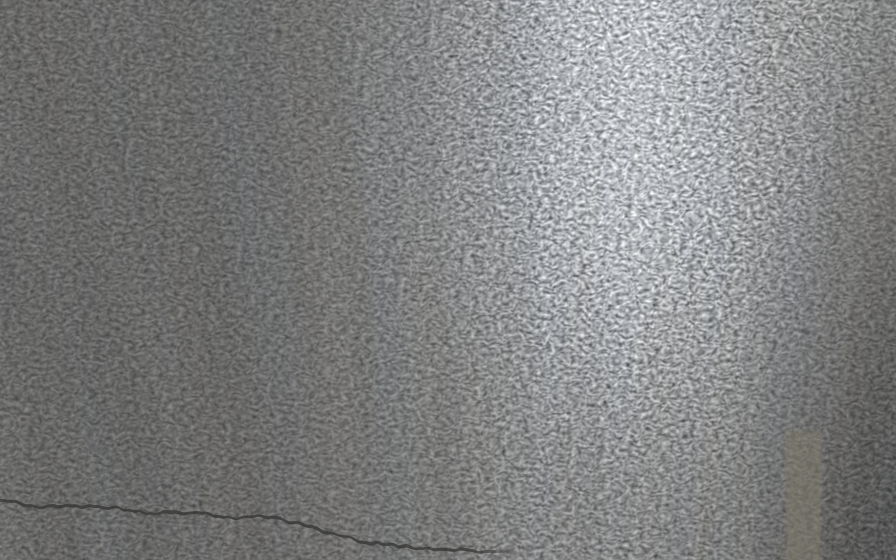
This texture is drawn by a WebGL 1 fragment shader. Its source:

```glsl
precision highp float;
// Worn grey concrete under a soft, cool sheen on the right-hand side.
// Broad light bands and fanned streaks carry fine gradient-noise grain;
// a thin wandering crack and a pale worn strip finish the lower edge.

uniform vec2 u_resolution;

const vec3 WARM_GREY = vec3(1.005, 1.0, 0.982);
const vec3 COOL_GREY = vec3(0.985, 1.003, 1.025);
const vec3 STRIP_TAN = vec3(0.47, 0.46, 0.415);
const vec3 CRACK_DARK = vec3(0.20, 0.20, 0.19);

// Random unit gradient for a lattice cell
vec2 cellGradient(vec2 cell) {
  vec3 h = fract(cell.xyx * vec3(0.1031, 0.1030, 0.0973));
  h += dot(h, h.yzx + 33.33);
  float angle = 6.2832 * fract((h.x + h.y) * h.z);
  return vec2(cos(angle), sin(angle));
}

float gradientNoise(vec2 p) {
  vec2 cell = floor(p);
  vec2 f = p - cell;
  vec2 blend = f * f * f * (f * (f * 6.0 - 15.0) + 10.0);
  float a = dot(cellGradient(cell), f);
  float b = dot(cellGradient(cell + vec2(1.0, 0.0)), f - vec2(1.0, 0.0));
  float c = dot(cellGradient(cell + vec2(0.0, 1.0)), f - vec2(0.0, 1.0));
  float d = dot(cellGradient(cell + 1.0), f - 1.0);
  return mix(mix(a, b, blend.x), mix(c, d, blend.x), blend.y);
}

vec2 rotate(vec2 p, float angle) {
  float s = sin(angle);
  float c = cos(angle);
  return vec2(c * p.x - s * p.y, s * p.x + c * p.y);
}

// Large-scale brightness: a sheen that widens upward, with a sharper left edge
float sheenLight(vec2 uv) {
  float reach = uv.x < 0.72 ? 0.27 : mix(0.15, 0.29, uv.y);
  float offset = (uv.x - 0.72) / reach;
  float sheen = exp(-offset * offset) * mix(0.12, 0.27, smoothstep(0.0, 0.75, uv.y));
  float core = smoothstep(0.57, 0.63, uv.x) * (1.0 - smoothstep(0.72, 0.86, uv.x));
  float shade = smoothstep(0.75, 1.0, uv.x) * (1.0 - uv.y);
  return 0.405 + sheen + 0.05 * core * smoothstep(0.0, 0.6, uv.y) - 0.07 * shade;
}

// Long streaks that fan out around the sheen; low and high frequencies
float streaks(vec2 uv, float seed) {
  float across = uv.x + 0.25 * uv.y * (0.6 - uv.x);
  float broad = gradientNoise(vec2(across * 15.0 + seed, uv.y * 0.9 + seed));
  float thin = gradientNoise(vec2(across * 52.0 + seed, uv.y * 2.2 - seed));
  return broad + 0.6 * thin;
}

// Wavy, slightly flattened grains in two sizes
float grain(vec2 p) {
  vec2 warp = vec2(gradientNoise(p * 38.0), gradientNoise(p * 38.0 + 71.3));
  vec2 q = p + 0.006 * warp;
  float coarse = gradientNoise(rotate(q, 0.12) * vec2(88.0, 148.0));
  float fine = gradientNoise(rotate(q, -0.35) * vec2(150.0, 187.0) + 19.7);
  return coarse + 0.75 * fine;
}

// Sparse dark hollows between the grains
float pits(vec2 p) {
  float n = gradientNoise(rotate(p, -0.08) * vec2(78.0, 135.0) + 43.1);
  return smoothstep(0.18, 0.52, n);
}

float crackHeight(float x) {
  float fall = 0.022 * smoothstep(0.0, 0.3, x) + 0.05 * smoothstep(0.30, 0.42, x);
  fall += 0.016 * smoothstep(0.42, 0.58, x);
  float wander = 0.009 * gradientNoise(vec2(x * 24.0, 3.4));
  return 0.1 - fall + wander + 0.006 * gradientNoise(vec2(x * 85.0, 8.6));
}

float crackMask(vec2 uv, float pixel) {
  float width = 0.0016 + 0.0014 * gradientNoise(vec2(uv.x * 40.0, 5.7));
  float gap = abs(uv.y - crackHeight(uv.x));
  float line = 1.0 - smoothstep(width, width + 1.3 * pixel, gap);
  return line * (1.0 - smoothstep(0.52, 0.60, uv.x));
}

// Signed distance to a rounded box
float roundedBox(vec2 p, vec2 halfSize, float radius) {
  vec2 d = abs(p) - halfSize + radius;
  return length(max(d, 0.0)) + min(max(d.x, d.y), 0.0) - radius;
}

void main() {
  float pixel = 1.0 / u_resolution.y;
  float aspect = u_resolution.x / u_resolution.y;
  vec2 uv = gl_FragCoord.xy / u_resolution;
  vec2 p = gl_FragCoord.xy * pixel;

  // Lit surface with a tint that drifts between warm and cool
  float light = sheenLight(uv) + 0.028 * streaks(uv, 4.3);
  float glow = smoothstep(0.40, 0.68, light);
  float coolness = clamp(0.2 + 0.75 * glow + 0.7 * streaks(uv, 17.6), 0.0, 1.0);
  vec3 color = light * mix(WARM_GREY, COOL_GREY, coolness);

  // Pale worn strip, flattened onto the surface before the grain
  vec2 stripPoint = p - vec2(0.897 * aspect, 0.08);
  float strip = roundedBox(stripPoint, vec2(0.031, 0.15), 0.008);
  float stripMask = 1.0 - smoothstep(-0.004, 0.004 + pixel, strip);
  color = mix(color, STRIP_TAN, 0.75 * stripMask);

  // Grain and pits grow stronger where the light rakes across
  float relief = mix(0.13, 0.34, glow) * (1.0 - 0.5 * stripMask);
  color += relief * (grain(p) - 0.28 * pits(p) + 0.03);

  color = mix(color, CRACK_DARK, 0.75 * crackMask(uv, pixel));
  gl_FragColor = vec4(clamp(color, 0.0, 1.0), 1.0);
}
```
